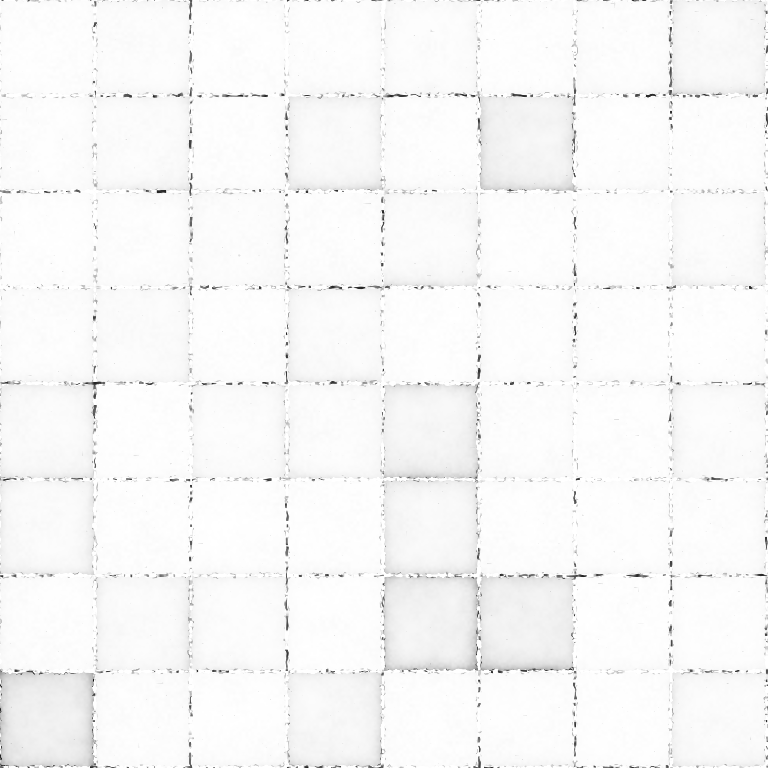
A WebGL 1 fragment shader for this texture map:

```glsl
precision highp float;
// Pale occlusion map of square tiles with ragged rims, shaded edges and broken dark seams.

uniform vec2 u_resolution;

const float TILES = 8.0;                      // repeats across and down
const vec2 GRID_SHIFT = vec2(0.012, -0.006);  // lengths below are in tile widths
const float RIM = 0.015;                      // white border on each side of a seam
const float RAGGED = 0.042;
const float SEAM_HALF_WIDTH = 0.012;
const float SEAM_DARKNESS = 0.88;
const float FRINGE_DARKNESS = 0.42;
const float FACE_DARKNESS = 0.045;
const float EDGE_DARKNESS = 0.42;
const float EDGE_BASE = 0.025;
const float NARROW_REACH = 0.04;
const float WIDE_REACH = 0.14;
const float GRAIN = 0.022;
const float SPECK_DARKNESS = 0.12;
const vec4 SIDE_WEIGHT = vec4(0.6, 0.75, 1.0, 0.45); // left, right, bottom, top
const vec3 PAPER = vec3(1.0);

float hash(vec2 p) {
  vec3 q = fract(vec3(p.xyx) * 0.1031);
  q += dot(q, q.yzx + 33.33);
  return fract((q.x + q.y) * q.z);
}

// Value noise that wraps at the canvas edge; scale is in lattice steps per tile.
float noise(vec2 p, float scale) {
  float period = TILES * scale;
  p *= scale;
  vec2 i = floor(p);
  vec2 f = fract(p);
  f = f * f * (3.0 - 2.0 * f);
  vec2 a = mod(i, period);
  vec2 b = mod(i + 1.0, period);
  float salt = scale * 7.0;
  float low = mix(hash(a + salt), hash(vec2(b.x, a.y) + salt), f.x);
  float high = mix(hash(vec2(a.x, b.y) + salt), hash(b + salt), f.x);
  return mix(low, high, f.y);
}

// Broken dark line along one seam, with its own amount of wear in each segment.
float seamGap(float across, float along, float axis, float soft) {
  float line = floor(across + 0.5);
  float id = mod(line, TILES);
  float segment = mod(floor(along), TILES);
  float wear = hash(vec2(id + 17.0 * axis, segment + 41.0));
  vec2 track = vec2(along, id + 0.37 * axis);
  float wobble = (noise(track, 21.0) - 0.5) * 0.022;
  float halfWidth = SEAM_HALF_WIDTH * mix(0.3, 1.3, noise(track, 17.0));
  float threshold = mix(0.68, 0.42, wear * wear);
  float breaks = 0.55 * noise(track, 29.0) + 0.45 * noise(track, 6.0);
  float patches = smoothstep(threshold, threshold + 0.14, breaks);
  float distanceToLine = abs(across - line + wobble);
  float stroke = 1.0 - smoothstep(halfWidth - soft, halfWidth + soft, distanceToLine);
  return patches * stroke * mix(0.5, 1.0, noise(track, 23.0));
}

// Contact shading from the four sides, varied per tile.
float edgeShade(vec4 sides, vec2 cell) {
  vec4 variation = vec4(hash(cell + 11.0), hash(cell + 23.0),
                        hash(cell + 37.0), hash(cell + 53.0));
  vec4 narrow = exp(-max(sides, 0.0) / NARROW_REACH);
  vec4 wide = exp(-max(sides, 0.0) / WIDE_REACH);
  return dot(SIDE_WEIGHT * (0.2 + 1.2 * variation), 0.6 * narrow + 0.2 * wide);
}

void main() {
  vec2 p = gl_FragCoord.xy / u_resolution * TILES + GRID_SHIFT;
  vec2 cell = mod(floor(p), TILES);
  vec2 f = fract(p);
  float soft = 0.5 * TILES / min(u_resolution.x, u_resolution.y);

  // Ragged tile outline
  float fray = 0.6 * noise(p, 43.0) + 0.4 * noise(p, 18.0) - 0.5;
  vec4 sides = vec4(f.x, 1.0 - f.x, f.y, 1.0 - f.y) - RIM;
  vec4 torn = sides + fray * RAGGED;
  float edge = min(min(torn.x, torn.y), min(torn.z, torn.w));
  float inside = smoothstep(-soft, soft, edge);

  // Sunken faces: a few tiles are deep, most are nearly level
  float depth = pow(hash(cell + 71.0), 4.0);
  float cloud = 0.6 * noise(p, 4.0) + 0.4 * noise(p, 11.0);
  float shade = depth * FACE_DARKNESS * (0.6 + 0.8 * cloud);
  shade += (EDGE_BASE + EDGE_DARKNESS * depth) * edgeShade(sides, cell)
         * (0.55 + 0.5 * cloud + 0.4 * noise(p, 37.0));
  shade += GRAIN * noise(p, 31.0) * cloud;
  shade += SPECK_DARKNESS * smoothstep(0.97, 1.0, noise(p, 24.0));
  shade *= inside;

  // Grey flecks along the torn outline
  float fringe = 1.0 - smoothstep(0.002, 0.002 + 2.0 * soft, abs(edge));
  float flecks = smoothstep(0.5, 0.9, noise(p, 33.0));
  shade += FRINGE_DARKNESS * fringe * flecks * (0.6 + depth);

  // Dark gaps in the seams
  float gap = max(seamGap(p.x, p.y, 1.0, soft), seamGap(p.y, p.x, 0.0, soft));
  shade = max(shade, SEAM_DARKNESS * gap);

  gl_FragColor = vec4(PAPER * (1.0 - clamp(shade, 0.0, 1.0)), 1.0);
}
```
